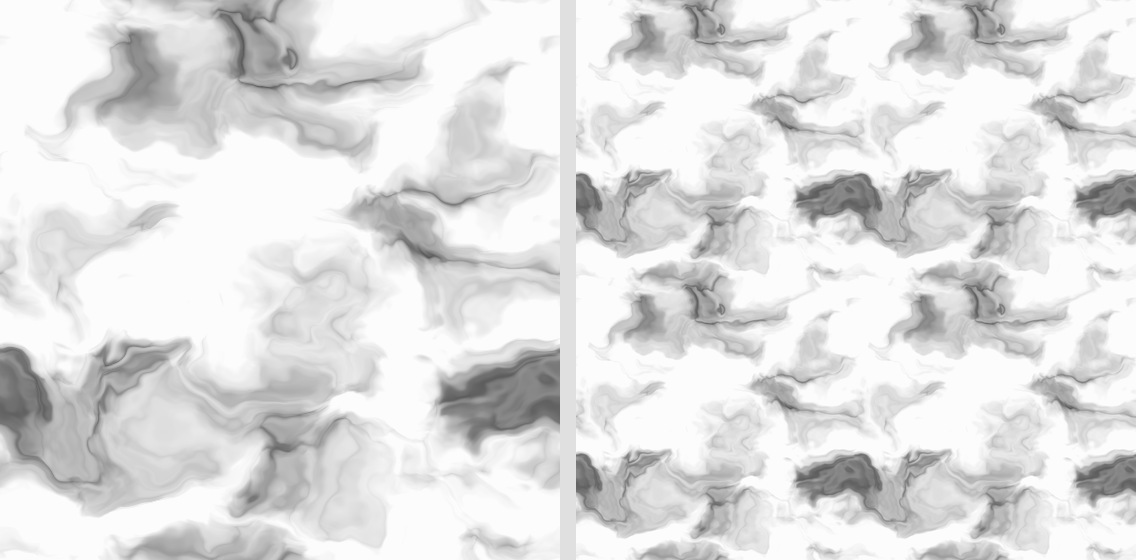
Left, the tile; right, the same tile 2 across and 2 down.
Reproduce this texture procedurally as a WebGL 2 fragment shader.

```glsl
#version 300 es
precision highp float;

uniform vec2 u_resolution;
out vec4 fragColor;

#define CLOUD_CELLS vec2(3.0, 5.0)
#define WARP_CELLS vec2(4.0, 5.0)
#define CURL_CELLS vec2(7.0, 8.0)
#define CREASE_CELLS vec2(3.0, 7.0)
#define STREAK_CELLS vec2(14.0, 3.0)
#define WARP_AMOUNT 0.16
#define CURL_AMOUNT 0.06
#define COVER 0.045
#define BODY_SHADE 0.13
#define CREASE_SHADE 0.31
#define WISP_SHADE 0.08
#define OCTAVE_GAIN 0.43

const float TAU = 6.2831853;
const float FBM_DEVIATION = 0.233;

float hash(vec2 cell, float seed) {
    return fract(sin(dot(cell, vec2(127.1, 311.7)) + seed * 74.7) * 43758.5453);
}

// Slope contribution of one lattice corner, wrapped to the period
float corner(vec2 cell, vec2 offset, vec2 period, float seed) {
    float angle = TAU * hash(mod(cell, period), seed);
    return dot(vec2(cos(angle), sin(angle)), offset);
}

float gradientNoise(vec2 p, vec2 period, float seed) {
    vec2 cell = floor(p);
    vec2 f = p - cell;
    vec2 fade = f * f * f * (f * (f * 6.0 - 15.0) + 10.0);
    vec2 e = vec2(1.0, 0.0);
    float low = mix(corner(cell, f, period, seed),
                    corner(cell + e.xy, f - e.xy, period, seed), fade.x);
    float high = mix(corner(cell + e.yx, f - e.yx, period, seed),
                     corner(cell + e.xx, f - e.xx, period, seed), fade.x);
    return mix(low, high, fade.y);
}

// Octaves double a whole number of cells, so every layer wraps
float fbm(vec2 p, vec2 cells, int octaves, float seed) {
    float sum = 0.0;
    float amplitude = 1.0;
    for (int i = 0; i < octaves; i++) {
        float layer = seed + float(i);
        vec2 shift = vec2(0.37, 0.71) * layer;
        sum += amplitude * gradientNoise(p * cells + shift, cells, layer);
        amplitude *= OCTAVE_GAIN;
        cells *= 2.0;
    }
    return sum;
}

vec2 warp(vec2 p, vec2 cells, float seed) {
    return vec2(fbm(p, cells, 4, seed), fbm(p, cells, 4, seed + 10.0));
}

// Dark fold with a steep side and a soft side
float fold(float n, float steep, float soft) {
    float distanceToFold = sqrt(n * n + 0.0003);
    return exp(-distanceToFold * mix(steep, soft, smoothstep(-0.03, 0.03, n)));
}

void main() {
    vec2 uv = gl_FragCoord.xy / u_resolution;

    // Bend the plane in broad sweeps, then in small curls
    vec2 p = uv + WARP_AMOUNT * warp(uv, WARP_CELLS, 1.0);
    p += CURL_AMOUNT * warp(p, CURL_CELLS, 21.0);

    // Cloud body in standard deviations
    float body = fbm(p, CLOUD_CELLS, 6, 41.0) / FBM_DEVIATION;
    float inside = smoothstep(-0.5, 1.5, body);

    // Long folds, finer wisps and diagonal streaks
    float crease = fold(fbm(p, CREASE_CELLS, 4, 52.0), 18.0, 8.0);
    float wisp = fold(fbm(p, CURL_CELLS, 3, 63.0), 16.0, 12.0);
    float streak = fbm(vec2(p.x + p.y, p.x - p.y), STREAK_CELLS, 3, 74.0);

    float shade = COVER + BODY_SHADE * body;
    shade += CREASE_SHADE * crease * inside;
    shade += WISP_SHADE * wisp * smoothstep(-1.2, 0.5, body);
    shade += 0.1 * streak * inside;

    fragColor = vec4(vec3(1.0 - clamp(shade, 0.013, 0.64)), 1.0);
}
```
